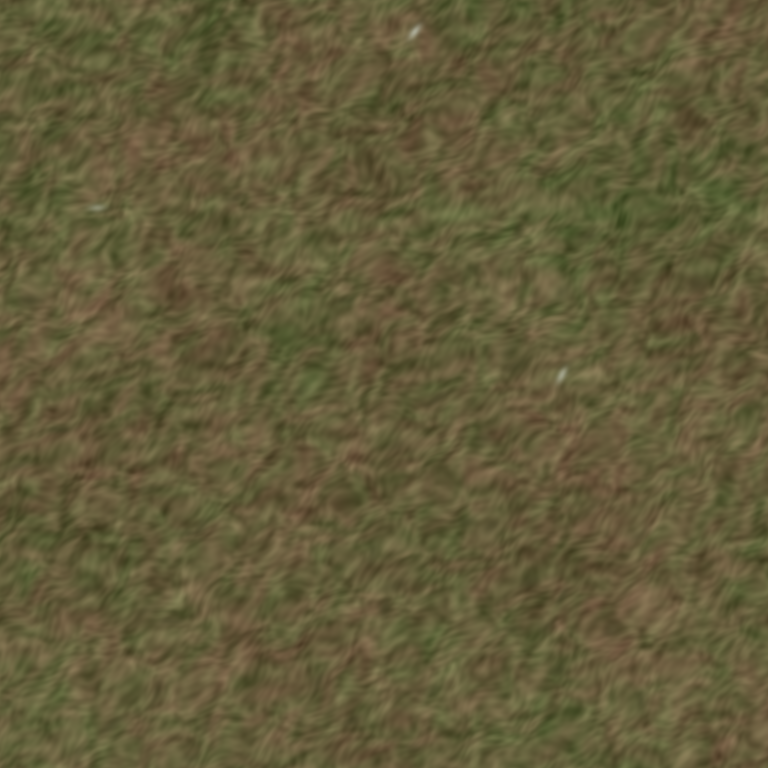
Give the GLSL for this texture, as a WebGL 2 fragment shader.

```glsl
#version 300 es
precision highp float;
// Short, worn olive grass: soft slanted blades, green and brown patches, pale flecks.

uniform vec2 u_resolution;
out vec4 fragColor;

const vec3 TURF = vec3(0.388, 0.360, 0.228);
const vec3 LIGHT_STEP = vec3(0.235, 0.215, 0.185);
const vec3 BROWN_STEP = vec3(0.085, -0.030, 0.035);
const vec3 STRAW = vec3(0.56, 0.49, 0.35);
const vec3 SHADE = vec3(0.25, 0.25, 0.14);
const vec3 CHIP = vec3(0.74, 0.75, 0.68);

vec2 hash2(vec2 cell, float seed) {
    vec3 q = fract(vec3(cell.xyx + seed * 17.0) * vec3(0.1031, 0.1030, 0.0973));
    q += dot(q, q.yzx + 33.33);
    return fract((q.xx + q.yz) * q.zy);
}

vec2 rotate(vec2 p, float angle) {
    float c = cos(angle), s = sin(angle);
    return vec2(c * p.x + s * p.y, c * p.y - s * p.x);
}

float cornerSlope(vec2 cell, vec2 offset, float seed) {
    float angle = 6.2832 * hash2(cell, seed).x;
    return dot(vec2(cos(angle), sin(angle)), offset);
}

float gradientNoise(vec2 p, float seed) {
    vec2 i = floor(p), f = fract(p);
    vec2 u = f * f * f * (f * (f * 6.0 - 15.0) + 10.0);
    vec2 e = vec2(1.0, 0.0);
    float low = mix(cornerSlope(i, f, seed), cornerSlope(i + e, f - e, seed), u.x);
    float high = mix(cornerSlope(i + e.yx, f - e.yx, seed),
                     cornerSlope(i + e.xx, f - e.xx, seed), u.x);
    return mix(low, high, u.y);
}

// Noise stretched along one direction; freq is (along, across).
float streaks(vec2 p, float angle, vec2 freq, float seed) {
    return gradientNoise(rotate(p, angle) * freq, seed);
}

// Blades at two leanings, exchanged from place to place.
float blades(vec2 p, vec2 freq, float lean, float seed) {
    float flat_ = streaks(p, 0.30, freq, seed);
    float steep = streaks(p, 0.98, freq, seed + 1.0);
    return mix(flat_, steep, lean) / length(vec2(lean, 1.0 - lean));
}

// Soft elongated flecks, at most one per grid cell; size is in cells.
float flecks(vec2 p, float cells, float chance, vec2 size, float seed) {
    vec2 q = p * cells, base = floor(q);
    float cover = 0.0;
    for (int y = -1; y <= 1; y++) {
        for (int x = -1; x <= 1; x++) {
            vec2 cell = base + vec2(x, y);
            vec2 place = hash2(cell, seed), kind = hash2(cell, seed + 1.0);
            vec2 d = rotate(q - cell - place, 0.6 + 1.4 * (kind.y - 0.5)) / size;
            float strength = step(kind.x, chance) * (0.5 + 0.5 * place.x);
            cover = max(cover, strength * exp(-dot(d, d)));
        }
    }
    return cover;
}

void main() {
    vec2 p = gl_FragCoord.xy / min(u_resolution.x, u_resolution.y);

    // Slight bending keeps the blades from lining up
    vec2 bend = vec2(gradientNoise(p * 19.0, 1.0), gradientNoise(p * 19.0, 2.0));
    vec2 q = p + 0.012 * bend;
    float lean = smoothstep(-0.25, 0.25, gradientNoise(p * 13.0, 3.0));

    // Lightness: clumps, blades, fine fibres and broad patches
    float tone = 0.38 * blades(q, vec2(21.0, 36.0), lean, 4.0)
               + 0.52 * blades(q, vec2(34.0, 70.0), lean, 6.0)
               + 0.36 * blades(q, vec2(62.0, 118.0), 1.0 - lean, 8.0)
               + 0.20 * gradientNoise(p * 5.0, 10.0);

    // Hue: green to brown, in broad patches and single tufts
    float brown = 0.50 * gradientNoise(p * 3.3, 11.0)
                + 0.40 * gradientNoise(p * 9.0, 12.0)
                + 0.60 * blades(q, vec2(24.0, 42.0), lean, 13.0);

    vec3 color = TURF + LIGHT_STEP * tone + BROWN_STEP * brown;

    // Dark gaps, dry straw and a few pale chips
    color = mix(color, SHADE, 0.50 * flecks(q, 26.0, 0.13, vec2(0.34, 0.17), 15.0));
    color = mix(color, STRAW, 0.60 * flecks(q, 30.0, 0.08, vec2(0.36, 0.15), 17.0));
    color = mix(color, CHIP, 0.85 * flecks(p, 9.0, 0.035, vec2(0.10, 0.045), 19.0));

    fragColor = vec4(clamp(color, 0.0, 1.0), 1.0);
}
```
